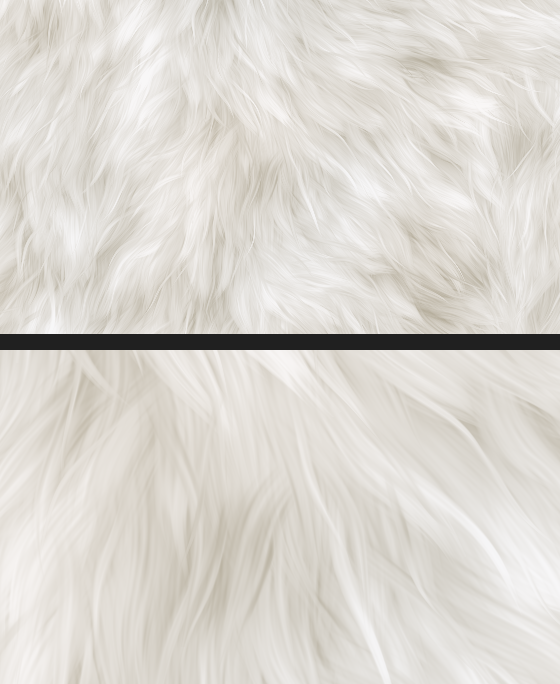
Top, the full canvas; bottom, a detail of the centre.
Reproduce this texture procedurally as a Shadertoy shader.

```glsl
// Long, soft cream-white fur. Scattered, curved locks follow a broad flow field;
// layers of them are painted over each other, each lock split into fine strands
// by stretched gradient noise, then the tone is mapped to a warm white ramp.

vec2 hash2(vec2 p) {
    vec3 q = fract(p.xyx * vec3(0.1031, 0.1030, 0.0973));
    q += dot(q, q.yzx + 33.33);
    return fract((q.xx + q.yz) * q.zy);
}

float gradientNoise(vec2 p) {
    vec2 cell = floor(p), f = fract(p);
    vec2 blend = f * f * f * (f * (f * 6.0 - 15.0) + 10.0);
    float a = dot(hash2(cell) * 2.0 - 1.0, f);
    float b = dot(hash2(cell + vec2(1, 0)) * 2.0 - 1.0, f - vec2(1, 0));
    float c = dot(hash2(cell + vec2(0, 1)) * 2.0 - 1.0, f - vec2(0, 1));
    float d = dot(hash2(cell + 1.0) * 2.0 - 1.0, f - 1.0);
    return mix(mix(a, b, blend.x), mix(c, d, blend.x), blend.y);
}

// Lean of the hair away from straight down, positive to the right
float flowAngle(vec2 p) {
    float lean = mix(-0.38, 0.75, smoothstep(0.5, 1.0, p.x));
    lean -= 0.85 * smoothstep(1.35, 1.6, p.x) * (1.0 - smoothstep(0.6, 0.9, p.y));
    lean += 0.5 * smoothstep(1.0, 1.3, p.x) * smoothstep(0.65, 0.95, p.y);
    lean -= 0.4 * (1.0 - smoothstep(0.1, 0.6, p.x)) * (1.0 - smoothstep(0.0, 0.4, p.y));
    return lean + 1.3 * gradientNoise(p * 3.2 + 40.0);
}

// Paints one layer of locks over the tone below; lower rows come first
float paintLocks(float tone, vec2 p, float size, float thickness, float layer) {
    vec2 shift = hash2(vec2(layer, 7.0)) * 9.0 + 20.0;
    vec2 home = floor(p / size + shift);
    for (int y = -1; y <= 1; y++)
    for (int x = -1; x <= 1; x++) {
        vec2 cell = home + vec2(x, y);
        vec2 place = hash2(cell + layer * 17.0);
        vec2 look = hash2(cell + layer * 31.0 + 90.0);
        vec2 center = (cell + 0.25 + 0.5 * place - shift) * size;

        // Curved lock coordinates: along runs from root -1 to tip 1
        float angle = flowAngle(center) + 0.5 * (look.x - 0.5);
        vec2 dir = vec2(sin(angle), -cos(angle));
        vec2 d = p - center;
        float along = dot(d, dir) / size;
        float across = dot(d, vec2(-dir.y, dir.x));
        across -= size * (0.5 * (place.y - 0.5) * along * along
                + 0.035 * sin(along * 4.0 + look.y * 6.28));
        float taper = 1.0 - 0.75 * smoothstep(-0.3, 1.1, along);
        float width = size * thickness * taper * (0.7 + 0.6 * look.x);
        float side = abs(across) / width;
        if (abs(along) > 1.0 || side > 2.0) continue;

        // Strands draw together towards the tip
        vec2 strandPos = vec2(across / sqrt(taper), along) + place * 50.0;
        float strand = gradientNoise(strandPos * vec2(95.0, 1.3));
        float fine = gradientNoise(strandPos * vec2(210.0, 1.7) + 13.0);
        float fray = strand + 0.6 * fine;

        float ends = smoothstep(-1.0, -0.35, along)
                   * (1.0 - smoothstep(0.45, 1.0, along + 0.5 * fray));
        float cover = ends * (1.0 - smoothstep(0.35, 1.15, side + 0.9 * fray));
        float shadow = ends * (1.0 - smoothstep(0.5, 2.0, side));
        float lockTone = 0.6 + 0.38 * (look.y - 0.5) + 0.16 * along
                       + 0.34 * strand + 0.3 * fine - 0.06 * side * side;
        tone = mix(tone - 0.06 * shadow, lockTone, 0.82 * cover);
    }
    return tone;
}

vec3 furColor(float tone) {
    vec3 hollow = vec3(0.70, 0.67, 0.60);
    vec3 cream = vec3(0.873, 0.858, 0.832);
    vec3 white = vec3(0.972, 0.967, 0.968);
    vec3 color = mix(hollow, cream, smoothstep(-0.15, 0.55, tone));
    return mix(color, white, smoothstep(0.4, 1.05, tone));
}

void mainImage(out vec4 fragColor, in vec2 fragCoord) {
    vec2 p = fragCoord / iResolution.y;

    // Undercoat, then full locks from large to small
    float tone = 0.45 + 0.3 * gradientNoise(p * 9.0);
    for (int i = 0; i < 6; i++) {
        float layer = float(i);
        tone = paintLocks(tone, p, mix(0.21, 0.12, layer / 5.0), 0.3, layer);
    }

    // Thin wisps and stray hairs on top
    tone = paintLocks(tone, p, 0.14, 0.08, 6.0);
    tone = paintLocks(tone, p, 0.10, 0.06, 7.0);

    // Broad hollows and crests of the pelt, drawn out along the hair
    float lean = flowAngle(p);
    vec2 drift = 0.04 * vec2(sin(lean), -cos(lean));
    float crests = 0.5 * (gradientNoise((p + drift) * 8.0 + 70.0)
                        + gradientNoise((p - drift) * 8.0 + 70.0));
    tone += 0.06 + 0.56 * gradientNoise(p * 3.5 + 5.0) + 0.55 * crests;

    vec3 color = furColor(tone);
    float warmth = gradientNoise(p * 2.5 + 25.0);
    color += vec3(0.012, 0.0, -0.012) * warmth;
    fragColor = vec4(clamp(color, 0.0, 1.0), 1.0);
}
```
